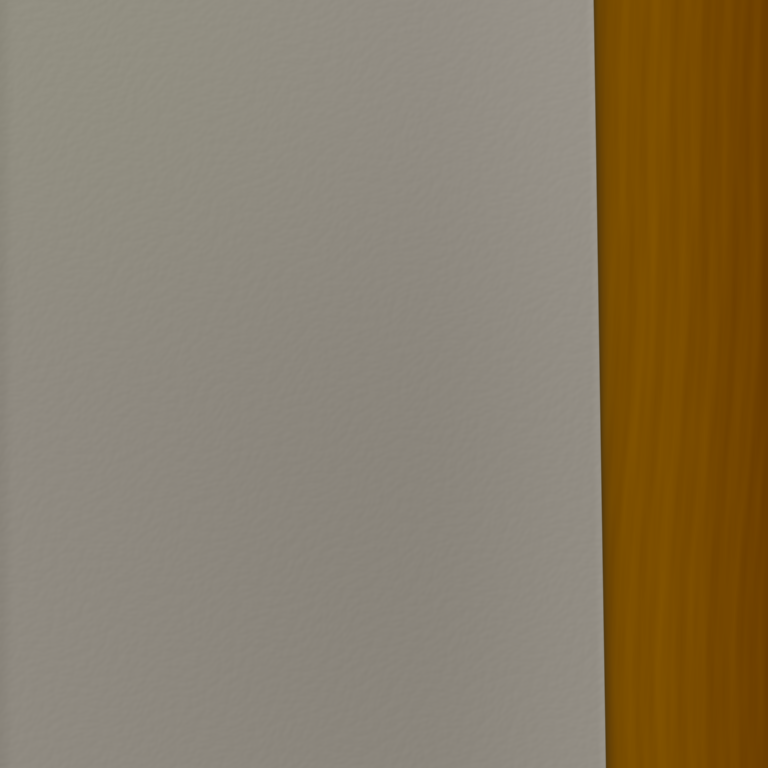
This texture is drawn by a Shadertoy shader. Its source:

```glsl
// Draws a sheet of lightly textured grey paper lying on an amber wooden table.

vec2 hash2(vec2 p) {
    vec3 q = fract(p.xyx * vec3(0.1031, 0.1030, 0.0973));
    q += dot(q, q.yzx + 33.33);
    return fract((q.xx + q.yz) * q.zy);
}

// Distance to the nearest scattered point
float cellular(vec2 p) {
    vec2 cell = floor(p), local = fract(p);
    float nearest = 2.0;
    for (int j = -1; j <= 1; j++)
        for (int i = -1; i <= 1; i++) {
            vec2 offset = vec2(i, j);
            vec2 delta = offset + hash2(cell + offset + 100.0) - local;
            nearest = min(nearest, dot(delta, delta));
        }
    return sqrt(nearest);
}

// Fine bumps, stretched along a shallow diagonal
float paperHeight(vec2 p) {
    vec2 q = mat2(0.87, -0.5, 0.5, 0.87) * p;
    q += 0.004 * sin(q.yx * vec2(61.0, 47.0));
    return cellular(q * vec2(65.0, 100.0)) + 0.5 * cellular(q * vec2(120.0, 170.0) + 7.0);
}

vec3 paperColor(vec2 p, float edge) {
    vec3 color = vec3(0.567, 0.547, 0.510);
    // Broad light: dim lower middle, brighter top, left and right rim
    color -= 0.026 * exp(-dot((p - vec2(0.5, 0.25)) * vec2(2.6, 1.7), (p - vec2(0.5, 0.25)) * vec2(2.6, 1.7)));
    color += 0.012 * smoothstep(0.4, 1.0, p.y) + 0.020 * smoothstep(-0.25, 0.0, p.x - edge);
    color += vec3(-0.004, 0.004, -0.010) * smoothstep(0.4, 0.9, p.y) * smoothstep(0.6, 0.1, p.x);
    color -= 0.025 * smoothstep(0.02, 0.0, p.x);
    // Relief lit from the upper left
    float relief = paperHeight(p + vec2(-0.0015, 0.0015)) - paperHeight(p - vec2(-0.0015, 0.0015));
    return color + 0.012 * relief;
}

vec3 woodColor(vec2 p, float edge) {
    float across = (p.x - edge) / (1.0 - edge);
    vec3 color = mix(vec3(0.495, 0.312, 0.0), vec3(0.445, 0.262, 0.0), smoothstep(0.25, 1.0, across));
    // Long upright grain, leaning slightly
    float x = p.x - 0.035 * p.y + 0.003 * sin(p.y * 7.0);
    float grain = sin(x * 140.0 + sin(p.y * 5.0)) + 0.7 * sin(x * 330.0 + 2.0 * sin(p.y * 9.0));
    grain += 1.6 * (cellular(vec2(x * 150.0, p.y * 9.0)) - 0.5);
    color += vec3(0.009, 0.008, 0.0) * grain;
    return color - vec3(0.035, 0.03, 0.0) * smoothstep(0.985, 1.0, p.x);
}

void mainImage(out vec4 fragColor, in vec2 fragCoord) {
    vec2 p = fragCoord / iResolution.xy;
    float pixel = 1.0 / iResolution.x;
    float edge = 0.789 - 0.016 * p.y;
    float d = p.x - edge;

    // Contact shadow beside the sheet
    vec3 table = woodColor(p, edge);
    table = mix(table, vec3(0.30, 0.22, 0.08), 0.85 * exp(-max(d, 0.0) * 190.0));
    table *= 1.0 - 0.08 * exp(-max(d, 0.0) * 45.0);

    // Sheet with a thin bright rim
    vec3 sheet = paperColor(p, edge) + 0.02 * smoothstep(-0.012, -0.002, d);
    fragColor = vec4(mix(sheet, table, smoothstep(-pixel, pixel, d)), 1.0);
}
```
